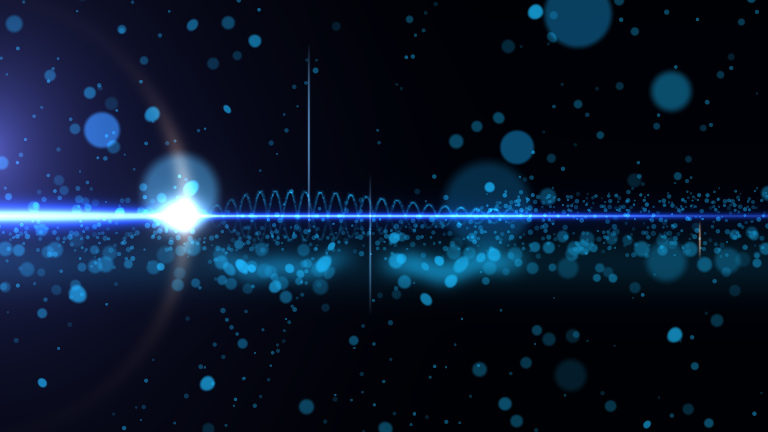
Give the GLSL for this background, as a WebGL 2 fragment shader.

```glsl
#version 300 es
precision highp float;
// Glowing blue light beam with a lens flare over a drifting band of cyan bokeh particles.
uniform vec2 u_resolution;
out vec4 outColor;

const float BEAM_Y = 0.5;
const vec2 FLARE = vec2(0.417, 0.501);
const vec2 RING_CENTER = vec2(-0.093, 0.5);
const float RING_RADIUS = 0.525;
const float ARCH_PERIOD = 0.031;
const vec3 NIGHT = vec3(0.0, 0.006, 0.03);
const vec3 NAVY = vec3(0.035, 0.045, 0.14);
const vec3 VIOLET = vec3(0.27, 0.29, 0.56);
const vec3 BEAM_BLUE = vec3(0.10, 0.28, 0.95);
const vec3 CYAN = vec3(0.10, 0.72, 0.96);
const vec3 TEAL = vec3(0.04, 0.29, 0.42);
const vec3 ICE = vec3(0.75, 0.92, 1.0);
const vec3 WARM = vec3(0.75, 0.55, 0.40);

float hash(vec2 p) {
    return fract(sin(dot(p, vec2(127.1, 311.7))) * 43758.5453);
}

float gauss(float d, float width) {
    return exp(-d * d / (width * width));
}

// Soft window between two x positions.
float span(float x, float a, float b, float soft) {
    return smoothstep(a - soft, a + soft, x) * (1.0 - smoothstep(b - soft, b + soft, x));
}

float disc(vec2 p, vec2 center, float radius, float soft) {
    return 1.0 - smoothstep(radius * (1.0 - soft), radius * (1.0 + soft), length(p - center));
}

// Jittered discs; band holds center y, half height, start x and end x.
float scatter(vec2 p, float cell, vec4 band, float density, float seed) {
    float sum = 0.0;
    vec2 base = floor(p / cell);
    for (int j = -1; j <= 1; j++)
    for (int i = -1; i <= 1; i++) {
        vec2 id = base + vec2(i, j);
        vec2 rnd = vec2(hash(id + seed), hash(id + seed + 19.3));
        vec2 center = (id + 0.1 + 0.8 * rnd) * cell;
        float weight = gauss(center.y - band.x, band.y) * span(center.x, band.z, band.w, 0.03);
        float present = step(hash(id + seed + 47.7), weight * density);
        float radius = cell * mix(0.2, 0.5, hash(id + seed + 71.1));
        sum += present * mix(0.25, 1.0, rnd.y) * disc(p, center, radius, 0.28);
    }
    return sum;
}

// Dotted row of arches; side is 1 above the beam and -1 below.
float arches(vec2 p, float side) {
    float height = mix(0.056, 0.016, smoothstep(0.68, 1.15, p.x)) * smoothstep(0.4, 0.62, p.x);
    float phase = 3.14159 * (p.x - 0.08 * p.x * p.x) / ARCH_PERIOD;
    float wave = abs(sin(phase));
    float slope = height * cos(phase) * 3.14159 / ARCH_PERIOD;
    float y = (p.y - BEAM_Y) * side;
    float d = abs(y - height * wave) / sqrt(1.0 + slope * slope);
    float grain = 0.35 + 0.65 * hash(floor(p / 0.005));
    return gauss(d, 0.0028) * grain * (0.3 + 0.7 * wave * wave) * span(p.x, 0.5, 1.2, 0.1);
}

float streak(vec2 p, float x, float low, float high) {
    float t = clamp((p.y - low) / (high - low), 0.0, 1.0);
    return gauss(p.x - x, 0.0024) * 4.0 * t * (1.0 - t);
}

vec3 background(vec2 p) {
    vec3 col = mix(NAVY, NIGHT, smoothstep(0.0, 1.15, p.x));
    col *= 0.5 + 0.5 * gauss(p.y - 0.58, 0.4);
    col += VIOLET * exp(-length((p - vec2(-0.03, 0.65)) * vec2(1.0, 0.8)) * 6.5) * 1.2;
    return col;
}

vec3 largeBokeh(vec2 p) {
    vec3 col = TEAL * 0.85 * disc(p, vec2(1.338, 0.968), 0.078, 0.12);
    col += vec3(0.10, 0.32, 0.54) * disc(p, vec2(0.236, 0.699), 0.041, 0.15);
    col += TEAL * 0.95 * disc(p, vec2(1.197, 0.659), 0.039, 0.12);
    col += TEAL * 0.55 * disc(p, vec2(1.128, 0.525), 0.1, 0.18);
    col += vec3(0.13, 0.31, 0.40) * disc(p, vec2(0.417, 0.555), 0.088, 0.2);
    return col;
}

float particles(vec2 p) {
    vec2 q = p - vec2(0.0, 0.012 * sin(p.x * 17.0) + 0.006 * sin(p.x * 41.0));
    float sum = 0.5 * scatter(p, 0.024, vec4(0.545, 0.035, -0.1, 0.42), 0.55, 3.0);
    sum += 0.6 * scatter(p, 0.011, vec4(0.525, 0.03, 1.12, 1.9), 0.75, 11.0);
    sum += 0.5 * scatter(p, 0.013, vec4(0.455, 0.04, -0.1, 1.9), 0.6, 23.0);
    sum += 0.5 * scatter(p, 0.040, vec4(0.385, 0.055, -0.1, 0.78), 0.9, 31.0);
    sum += 0.55 * scatter(p, 0.036, vec4(0.410, 0.05, 1.02, 1.9), 0.9, 43.0);
    sum += 1.3 * scatter(q, 0.036, vec4(0.382, 0.026, 0.50, 0.79), 1.2, 59.0);
    sum += 1.5 * scatter(q, 0.042, vec4(0.392, 0.036, 0.90, 1.2), 1.3, 67.0);
    sum += 0.55 * scatter(p, 0.115, vec4(0.355, 0.05, 1.24, 1.72), 1.0, 83.0);
    float glow = 0.5 * span(p.x, 0.52, 0.79, 0.06) + 0.85 * span(p.x, 0.91, 1.19, 0.06);
    return sum + glow * gauss(q.y - 0.387, 0.028) + 0.14 * gauss(p.y - 0.39, 0.065);
}

void main() {
    vec2 p = gl_FragCoord.xy / u_resolution.y;
    vec3 col = background(p) + largeBokeh(p);
    col += CYAN * (1.0 - exp(-particles(p)));
    col += CYAN * (0.75 * arches(p, 1.0) + 0.3 * arches(p, -1.0));
    // Warm lens ring, strongest beside the flare
    float ring = length(p - RING_CENTER) - RING_RADIUS;
    col += WARM * gauss(ring, 0.02) * (0.42 * gauss(p.y - 0.53, 0.16) + 0.10 * gauss(p.y - 0.5, 0.36));
    // Beam, thick on the left and thin on the right
    float dy = abs(p.y - BEAM_Y);
    float left = 1.0 - smoothstep(0.1, 0.55, p.x);
    float fade = 1.0 - 0.6 * smoothstep(1.1, 1.75, p.x);
    col += BEAM_BLUE * fade * (gauss(dy, mix(0.007, 0.03, left)) + 0.3 * exp(-dy / 0.02));
    col += ICE * gauss(dy, mix(0.0025, 0.013, left)) * mix(0.55 * fade * fade, 0.85, left);
    // Flare core and halo
    vec2 f = p - FLARE;
    col += ICE * (1.6 * gauss(length(f * vec2(0.75, 1.0)), 0.034) + 0.35 * exp(-length(f) / 0.05));
    // Vertical glints
    col += vec3(0.45, 0.7, 0.9) * (0.75 * streak(p, 0.715, 0.46, 0.9) + 0.5 * streak(p, 0.857, 0.27, 0.6));
    col += WARM * 0.8 * streak(p, 1.62, 0.4, 0.49);
    outColor = vec4(min(col, 1.0), 1.0);
}
```
